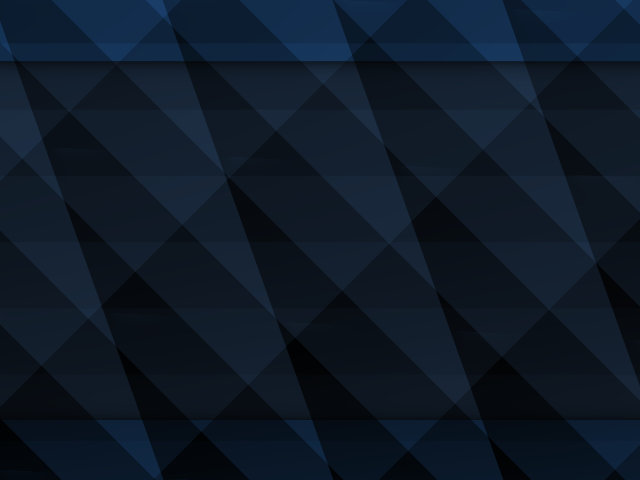
Write a WebGL 1 fragment shader that draws this background.

```glsl
precision highp float;

uniform vec2 u_resolution;

const vec3 SLATE_TINT = vec3(0.42, 0.68, 1.0);
const vec3 BLUE_TINT = vec3(0.24, 0.59, 1.0);
const float HEADER_EDGE = 0.1276;
const float FOOTER_EDGE = 0.875;

// Repeating ramp from 0 to 1 along dir, with a smoothed drop at each edge.
float ramp(vec2 p, vec2 dir, float start, float period, float pixel) {
  float phase = fract((dot(p, dir) - start) / period);
  float blur = 1.2 * pixel * length(dir) / period;
  return phase - smoothstep(1.0 - blur, 1.0, phase);
}

// Smoothed step centred on an edge.
float stepAt(float edge, float x, float pixel) {
  return smoothstep(edge - 0.6 * pixel, edge + 0.6 * pixel, x);
}

// Shade that fades with distance on the positive side of an edge.
float edgeShadow(float dist, float reach, float strength) {
  return 1.0 - strength * exp(-max(dist, 0.0) / reach);
}

// Short highlight beside a shallow crease, shown near the steep folds.
float creaseGlint(float crease, float fold) {
  float mask = smoothstep(0.0, 0.1, fold) * (1.0 - smoothstep(0.12, 0.5, fold));
  return exp(-20.0 * crease) * mask;
}

void main() {
  // Height units, with depth growing downward from the top edge.
  float pixel = 1.0 / u_resolution.y;
  vec2 p = vec2(gl_FragCoord.x, u_resolution.y - gl_FragCoord.y) * pixel;

  // Overlapping families of folded planes.
  float steep = ramp(p, vec2(1.0, -0.356), -0.014, 0.354, pixel);
  float falling = ramp(p, vec2(1.0, -1.0), 0.109, 0.1957, pixel);
  float rising = ramp(p, vec2(1.0, 1.0), 0.85, 0.4705, pixel);
  float level = ramp(p, vec2(0.0, 1.0), 0.2297, 0.138, pixel);
  float crease = ramp(p, vec2(-0.052, 1.0), 0.302, 0.3385, pixel);

  float light = mix(0.20, 0.09, p.y);
  light += 0.11 * (steep - 0.5);
  light += 0.08 * (0.5 - falling);
  light += 0.06 * (rising - 0.5);
  light += 0.04 * (0.5 - level) * (1.0 - 0.7 * p.y);
  light += 0.025 * creaseGlint(crease, steep);
  light = max(light, 0.012);

  // Blue header and footer around the shaded central panel.
  float header = 1.0 - stepAt(HEADER_EDGE, p.y, pixel);
  float footer = stepAt(FOOTER_EDGE, p.y, pixel);
  float bars = header + footer;
  float panelShade = edgeShadow(p.y - HEADER_EDGE, 0.016, 0.55)
                   * edgeShadow(FOOTER_EDGE - p.y, 0.014, 0.45);

  vec3 panel = SLATE_TINT * light * panelShade;
  vec3 bar = BLUE_TINT * light * 1.3;
  gl_FragColor = vec4(mix(panel, bar, bars), 1.0);
}
```
